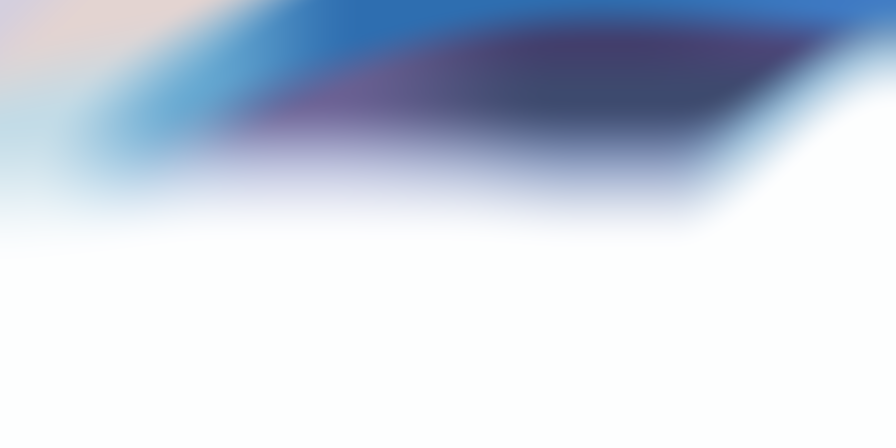
Write a Shadertoy shader that draws this background.

```glsl
// A soft blurred ribbon of blue, plum and peach light over a white ground.
// Colour washes are layered along curved edges, then the whole ribbon
// dissolves downward into white along a line that lifts on the right.

// Peach light in the corner, cooling to pale cyan below.
vec3 paleWash(float x, float depth) {
    vec3 peach = mix(vec3(0.83, 0.81, 0.87), vec3(0.89, 0.83, 0.82),
                     smoothstep(0.0, 0.22, x + depth));
    vec3 paleCyan = vec3(0.76, 0.86, 0.905);
    return mix(peach, paleCyan, smoothstep(0.08, 0.30, depth + 0.2 * x));
}

// Cyan turning to deep blue, with a brighter blue at the far right.
vec3 blueWash(float x) {
    vec3 blue = mix(vec3(0.40, 0.66, 0.82), vec3(0.18, 0.43, 0.69),
                    smoothstep(0.42, 0.82, x));
    return mix(blue, vec3(0.25, 0.48, 0.77), smoothstep(1.3, 2.0, x));
}

// Dark core: mauve to plum across, slate and then dusk blue with depth.
vec3 darkCore(float x, float depth) {
    vec3 plum = mix(vec3(0.26, 0.24, 0.42), vec3(0.30, 0.27, 0.47),
                    smoothstep(1.4, 1.75, x));
    vec3 core = mix(plum, vec3(0.24, 0.29, 0.43), smoothstep(0.08, 0.22, depth));
    core = mix(vec3(0.42, 0.38, 0.58), core, smoothstep(0.70, 1.25, x));
    vec3 dusk = mix(vec3(0.52, 0.56, 0.76), vec3(0.30, 0.41, 0.64),
                    smoothstep(0.7, 1.3, x));
    return mix(core, dusk, smoothstep(0.22, 0.42, depth));
}

void mainImage(out vec4 fragColor, in vec2 fragCoord) {
    // The canvas is two units wide; depth runs down from the top edge.
    vec2 uv = fragCoord / iResolution.xy;
    float x = 2.0 * uv.x;
    float depth = 1.0 - uv.y;

    // Pale light meets the blue along a bent diagonal.
    float diagonal = x + 1.75 * depth * (1.0 - 1.2 * depth);
    vec3 ink = mix(paleWash(x, depth), blueWash(x),
                   smoothstep(0.42, 0.73, diagonal));

    // The dark core hangs below an arched upper edge.
    float fromCrest = x - 1.35;
    float arch = 0.045 + (fromCrest < 0.0 ? 0.30 : 0.10) * fromCrest * fromCrest;
    float softness = mix(0.10, 0.06, smoothstep(0.4, 0.9, x));
    float core = smoothstep(arch - softness, arch + softness, depth)
               * smoothstep(0.15, 0.65, x);
    ink = mix(ink, darkCore(x, depth), core);

    // The lower edge rises at the right, where a teal rim shows.
    float lift = smoothstep(1.5, 2.0, x);
    float edge = 0.375 + 0.05 * (1.0 - smoothstep(0.0, 0.5, x))
               + 0.015 * smoothstep(1.0, 1.3, x) - 0.265 * lift;
    float rim = smoothstep(-0.16, 0.02, depth - edge) * smoothstep(1.45, 1.7, x);
    ink = mix(ink, vec3(0.35, 0.58, 0.75), rim);

    // Dissolve into the white ground.
    float fadeWidth = mix(0.17, 0.12, lift);
    float fade = smoothstep(edge - fadeWidth, edge + fadeWidth, depth);
    vec3 ground = vec3(0.992, 0.995, 0.998);
    fragColor = vec4(mix(ink, ground, fade), 1.0);
}
```
